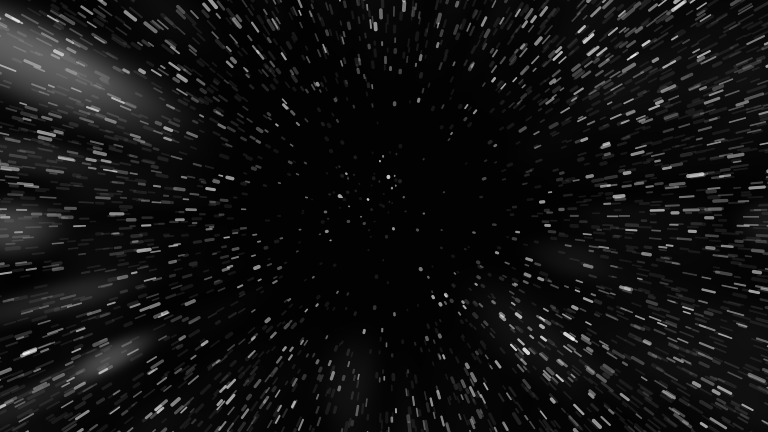
A Shadertoy shader for this background:

```glsl
// Grey dust rushing outward from a dark centre, with soft blurred streaks at the left.
// Jittered grids of capsules point away from the centre and lengthen with radius;
// oriented soft spots shape both the glows and the dense clusters of dust.

const vec2 CENTRE = vec2(0.01, 0.0);

vec3 hash3(vec2 p) {
    vec3 q = fract(p.xyx * vec3(0.1031, 0.1030, 0.0973));
    q += dot(q, q.yxz + 33.33);
    return fract((q.xxy + q.yzz) * q.zyx);
}

float noise(vec2 p) {
    vec2 i = floor(p), f = fract(p);
    f = f * f * (3.0 - 2.0 * f);
    return mix(mix(hash3(i).x, hash3(i + vec2(1, 0)).x, f.x),
               mix(hash3(i + vec2(0, 1)).x, hash3(i + vec2(1, 1)).x, f.x), f.y);
}

// Position along and across the ray that runs from the centre through a point
vec2 alongRay(vec2 offset, vec2 point) {
    vec2 ray = normalize(point - CENTRE + 1e-4);
    return vec2(dot(offset, ray), dot(offset, vec2(-ray.y, ray.x)));
}

// Soft spot stretched along its ray; size is (length, width)
float spot(vec2 p, vec2 at, vec2 size) {
    vec2 q = alongRay(p - at, at) / size;
    float d = dot(q, q);
    return exp(-d * sqrt(d));
}

// Large out-of-focus shapes
float glows(vec2 p) {
    float g = 0.36 * spot(p, vec2(-0.82, 0.365), vec2(0.31, 0.085));
    g += 0.25 * spot(p, vec2(-0.87, -0.03), vec2(0.11, 0.06));
    g += 0.10 * spot(p, vec2(-0.84, 0.14), vec2(0.20, 0.04));
    g += 0.11 * spot(p, vec2(-0.77, -0.195), vec2(0.20, 0.035));
    g += 0.17 * spot(p, vec2(-0.63, -0.326), vec2(0.09, 0.03));
    g += 0.08 * spot(p, vec2(-0.75, -0.39), vec2(0.25, 0.035));
    g += 0.07 * spot(p, vec2(0.88, -0.02), vec2(0.06, 0.05));
    g += 0.05 * spot(p, vec2(-0.08, -0.38), vec2(0.10, 0.06));
    g += 0.06 * spot(p, vec2(0.34, -0.28), vec2(0.16, 0.07));
    return g + 0.06 * spot(p, vec2(0.43, -0.10), vec2(0.09, 0.04));
}

// Extra dust gathered in groups
float clusters(vec2 p) {
    float c = 0.9 * spot(p, vec2(-0.03, 0.05), vec2(0.09));
    c += 0.5 * spot(p, vec2(-0.15, -0.06), vec2(0.045));
    c += 0.9 * spot(p, vec2(0.34, -0.26), vec2(0.19, 0.09));
    c += 0.8 * spot(p, vec2(0.675, -0.235), vec2(0.07, 0.05));
    return c + 0.6 * spot(p, vec2(0.56, 0.40), vec2(0.22, 0.12));
}

// One grid of streaks, searched over neighbouring cells
float dustLayer(vec2 p, float cellSize, float seed, float pixel) {
    vec2 home = floor(p / cellSize);
    float light = 0.0;
    for (int y = -1; y <= 1; y++)
    for (int x = -1; x <= 1; x++) {
        vec2 cell = home + vec2(x, y);
        vec3 place = hash3(cell + seed);
        vec3 look = hash3(cell + seed + 57.0);
        vec2 at = (cell + place.xy) * cellSize;
        float r = length(at - CENTRE);
        float cluster = clusters(at);
        float patchy = 0.45 + 0.9 * noise(at * 7.0 + 40.0);
        float density = 0.12 + 0.75 * smoothstep(0.13, 0.50, r) * patchy + cluster;
        if (place.z > density) continue;

        // Capsule distance: nearly round inside, long outside
        float halfLength = 0.0005 + 0.023 * r * smoothstep(0.05, 0.5, r) * mix(0.3, 1.0, look.x);
        float radius = mix(0.0016, 0.0042, look.y * look.y);
        vec2 q = alongRay(p - at, at);
        q.x = max(abs(q.x) - halfLength, 0.0);
        float shape = 1.0 - smoothstep(radius - 0.5 * pixel, radius + 0.7 * pixel, length(q));
        float power = 0.07 + (0.55 + 0.25 * cluster) * pow(look.z, 4.0 - 1.5 * min(cluster, 1.0));
        light = max(light, shape * power);
    }
    return light;
}

void mainImage(out vec4 fragColor, in vec2 fragCoord) {
    vec2 p = (fragCoord - 0.5 * iResolution.xy) / iResolution.y;
    float pixel = 1.0 / iResolution.y;
    vec2 outward = p - CENTRE;
    float r = length(outward);

    // Faint radial haze around the black middle
    vec2 ray = outward / max(r, 1e-4);
    float haze = noise(ray * (9.0 + 2.0 * r) + 20.0) * noise(p * 6.0 + 9.0);
    float grey = 0.006 + 0.09 * haze * smoothstep(0.22, 0.75, r);
    grey += glows(p) * (0.85 + 0.3 * noise(ray * 14.0 + 30.0));

    // Dust at several grid sizes
    for (int i = 0; i < 4; i++) {
        float layer = float(i);
        float dust = dustLayer(p, 0.038 + 0.004 * layer, 19.0 * layer + 3.0, pixel);
        grey += dust * (1.0 - grey);
    }
    fragColor = vec4(vec3(grey), 1.0);
}
```
